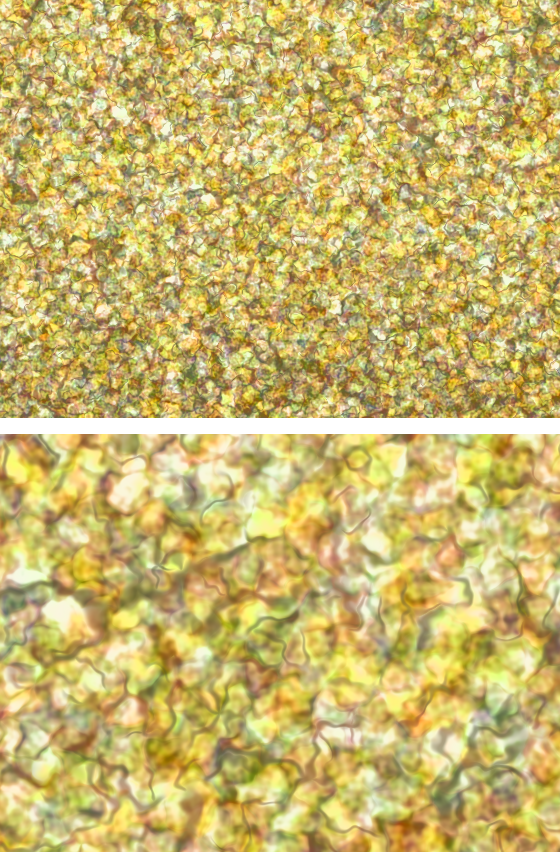
Top, the full canvas; bottom, a detail of the centre.
Write a Shadertoy shader that draws this texture.

```glsl
// Draws a dense bed of translucent golden grains with dark cracks, as seen under a microscope.
#define COARSE_GRAINS 23.0   // grains per canvas height
#define FINE_GRAINS 43.0
#define WARP 0.010           // raggedness of grain outlines
#define CONTRAST 1.22
#define BRIGHTNESS 0.54
#define GOLD_SPREAD 0.25     // variation from cream to saturated yellow
#define WARM_SPREAD 0.10     // variation from olive green to orange
#define FRINGE 0.13          // violet and teal colour fringes
#define CRACK_DEPTH 0.62

// Integer hash: two random values in 0..1 for each lattice point
vec2 hash2(vec2 cell, float seed) {
    uvec2 v = uvec2(ivec2(cell)) + uvec2(uint(seed) * 747u, uint(seed) * 1931u);
    v = v * 1664525u + 1013904223u;
    v.x += v.y * 1664525u;
    v.y += v.x * 1664525u;
    v ^= v >> 16u;
    v.x += v.y * 1664525u;
    v.y += v.x * 1664525u;
    v ^= v >> 16u;
    return vec2(v & 65535u) / 65535.0;
}

float cornerSlope(vec2 cell, vec2 offset, vec2 corner, float seed) {
    float angle = 6.28318 * hash2(cell + corner, seed).x;
    return dot(vec2(cos(angle), sin(angle)), offset - corner);
}

// Gradient noise, about -0.7..0.7, turned by its seed to hide the lattice
float noise(vec2 p, float seed) {
    float c = cos(seed), s = sin(seed);
    p = mat2(c, s, -s, c) * p;
    vec2 cell = floor(p), f = p - cell;
    vec2 u = f * f * f * (f * (f * 6.0 - 15.0) + 10.0);
    float low = mix(cornerSlope(cell, f, vec2(0, 0), seed), cornerSlope(cell, f, vec2(1, 0), seed), u.x);
    float high = mix(cornerSlope(cell, f, vec2(0, 1), seed), cornerSlope(cell, f, vec2(1, 1), seed), u.x);
    return mix(low, high, u.y);
}

// Cellular grains: x = brightness from rim to core, yz = random values of the grain
vec3 grains(vec2 p, float seed) {
    vec2 cell = floor(p), f = p - cell, id = vec2(0.0);
    float nearest = 9.0, second = 9.0;
    for (int y = -1; y <= 1; y++)
    for (int x = -1; x <= 1; x++) {
        vec2 n = vec2(x, y);
        float d = length(n + hash2(cell + n, seed) - f);
        if (d < nearest) {
            second = nearest;
            nearest = d;
            id = cell + n;
        } else {
            second = min(second, d);
        }
    }
    float core = smoothstep(0.0, 0.5, second - nearest);
    return vec3(core, mix(vec2(0.5), hash2(id, seed + 1.0), smoothstep(0.0, 0.2, second - nearest)));
}

// Broken thin lines along the zero contours of a noise field
float cracks(vec2 p, float frequency, float seed) {
    float ridge = abs(noise(p * frequency, seed));
    float present = smoothstep(-0.02, 0.25, noise(p * frequency * 0.8, seed + 1.0));
    return present * (1.0 - smoothstep(0.01, 0.10, ridge));
}

void mainImage(out vec4 fragColor, in vec2 fragCoord) {
    vec2 uv = fragCoord / iResolution.xy;
    vec2 p = fragCoord / iResolution.y;
    vec2 q = p + WARP * vec2(noise(p * 38.0, 1.0), noise(p * 38.0, 2.0))
               + 0.6 * WARP * vec2(noise(p * 85.0, 3.0), noise(p * 85.0, 4.0));

    vec3 coarse = grains(q * COARSE_GRAINS, 5.0);
    vec3 fine = grains(q * FINE_GRAINS, 8.0);

    // Tone: grain cores, clumps, grit and uneven lamp light
    float tone = 0.24 * (coarse.x - 0.5) + 0.20 * (fine.x - 0.5);
    tone += 0.22 * (coarse.y - 0.5) + 0.24 * (fine.y - 0.5);
    tone += 0.18 * noise(p * 7.0, 11.0) + 0.40 * noise(q * 29.0, 12.0);
    tone += 0.38 * noise(q * 72.0, 13.0) + 0.30 * noise(p * 150.0, 14.0);
    float light = mix(-0.13, 0.04, smoothstep(0.0, 0.55, uv.y)) - 0.10 * dot(uv - 0.5, uv - 0.5);
    tone = BRIGHTNESS + CONTRAST * tone + light;

    // Independent colour shifts
    float gold = 1.1 * noise(q * 26.0, 15.0) + 0.9 * noise(q * 62.0, 16.0) + 0.9 * (coarse.z - 0.5);
    float warm = 0.9 * noise(q * 21.0, 17.0) + 0.9 * noise(q * 55.0, 18.0) + 0.8 * (fine.z - 0.5);
    float fringe = noise(q * 80.0, 19.0) + 0.7 * noise(p * 130.0, 20.0);

    vec3 shade = vec3(0.47, 0.38, 0.19);
    vec3 straw = vec3(0.83, 0.74, 0.40);
    vec3 glow = vec3(0.98, 0.95, 0.62);
    vec3 cream = vec3(0.98, 0.98, 0.90);
    vec3 color = mix(shade, straw, smoothstep(-0.15, 0.60, tone));
    color = mix(color, glow, smoothstep(0.42, 0.98, tone));
    color += GOLD_SPREAD * gold * vec3(0.22, 0.02, -0.95);
    color += WARM_SPREAD * warm * vec3(0.85, -0.75, -0.45);
    color += FRINGE * fringe * vec3(0.50, -0.50, 0.65);
    color = mix(color, cream, 0.75 * smoothstep(0.60, 1.0, tone) * smoothstep(0.25, -0.35, gold));

    // Dark cracks at three sizes, tinted from olive to russet
    float crack = 0.0;
    for (int i = 0; i < 3; i++) {
        float k = float(i);
        crack = max(crack, (1.0 - 0.15 * k) * cracks(q, 13.0 + 9.0 * k, 21.0 + 3.0 * k));
    }
    vec3 crackColor = mix(vec3(0.34, 0.33, 0.20), vec3(0.52, 0.28, 0.18), smoothstep(-0.3, 0.6, warm));
    color = mix(color, crackColor, CRACK_DEPTH * crack);

    fragColor = vec4(clamp(color, 0.0, 1.0), 1.0);
}
```
